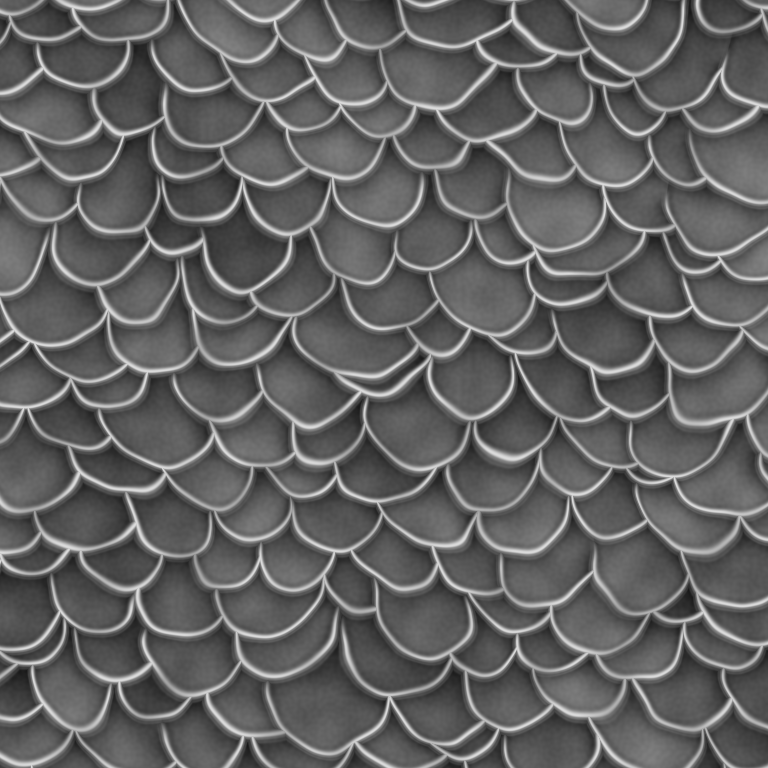
This texture is drawn by a WebGL 1 fragment shader. Its source:

```glsl
precision highp float;
uniform vec2 u_resolution;

// Layout, in units of the canvas
const vec2 PITCH = vec2(0.112, 0.059);
const vec2 RADIUS = vec2(0.064, 0.070);
const vec2 JITTER = vec2(0.045, 0.034);
const float SIZE_MIN = 0.76;
const float SIZE_MAX = 1.20;
const float UPPER_STRETCH = 0.45;
const float WARP_BROAD = 0.030;
const float WARP_FINE = 0.009;

// Shading
const float RIM_WIDTH = 0.0040;
const float RIM_TONE = 0.86;
const float BODY_TONE = 0.40;
const float TONE_SPREAD = 0.10;
const float PATCH_DEPTH = 0.16;
const float SHADOW_DEPTH = 0.74;
const float SHADOW_REACH = 0.013;
const float GRAIN = 0.030;

vec2 hash2(vec2 p) {
  vec2 q = vec2(dot(p, vec2(127.1, 311.7)), dot(p, vec2(269.5, 183.3)));
  return fract(sin(q) * 43758.545);
}

float cornerSlope(vec2 cell, vec2 offset) {
  float angle = 6.2832 * hash2(cell).x;
  return dot(vec2(cos(angle), sin(angle)), offset);
}

float gradientNoise(vec2 p) {
  vec2 i = floor(p);
  vec2 f = fract(p);
  vec2 u = f * f * f * (f * (f * 6.0 - 15.0) + 10.0);
  vec2 e = vec2(1.0, 0.0);
  float low = mix(cornerSlope(i, f), cornerSlope(i + e, f - e), u.x);
  float high = mix(cornerSlope(i + e.yx, f - e.yx),
                   cornerSlope(i + e.xx, f - e.xx), u.x);
  return mix(low, high, u.y);
}

vec2 noise2(vec2 p) {
  return vec2(gradientNoise(p), gradientNoise(p + vec2(37.2, 91.7)));
}

// Approximate signed distance to an ellipse, negative inside
float ellipseDistance(vec2 q, vec2 radius) {
  float k = length(q / radius);
  return (k - 1.0) * k / max(length(q / (radius * radius)), 0.001);
}

// Bright ridge with a thin groove along its lower flank
float rimProfile(float d, float width) {
  float ridge = exp(-d * d / (width * width));
  float g = (d - 0.6 * width) / (0.3 * width);
  float line = (d - 1.7 * width) / (0.4 * width);
  return ridge * (1.0 - 0.22 * exp(-g * g)) + 0.14 * exp(-line * line);
}

void main() {
  vec2 uv = gl_FragCoord.xy / u_resolution.y;
  float pixel = 1.0 / u_resolution.y;
  vec2 p = uv + WARP_BROAD * noise2(uv * 5.0)
              + WARP_FINE * noise2(uv * 18.0 + 7.3);

  float patches = PATCH_DEPTH * gradientNoise(uv * 3.5 + 21.0);
  float mottle = 0.09 * gradientNoise(uv * 23.0 + 3.0);
  float rimStrength = clamp(0.90 + 0.55 * gradientNoise(uv * 13.0 + 50.0), 0.45, 1.0);
  float tone = 0.2;
  float rim = 0.0;

  // Paint overlapping scales, lowest row first
  float baseRow = floor(p.y / PITCH.y);
  for (int j = -2; j <= 3; j++) {
    float row = baseRow + float(j);
    float stagger = 0.5 * mod(row, 2.0);
    float baseColumn = floor(p.x / PITCH.x - stagger + 0.5);
    for (int i = -1; i <= 1; i++) {
      vec2 id = vec2(baseColumn + float(i), row);
      vec2 place = hash2(id + 11.0) - 0.5;
      vec2 look = hash2(id + 73.0);
      vec2 center = (id + vec2(stagger, 0.0)) * PITCH + JITTER * place;
      vec2 radius = RADIUS * mix(SIZE_MIN, SIZE_MAX, look.x);

      vec2 q = p - center;
      q.y += 0.35 * (look.y - 0.5) * q.x;
      float lower = 1.0 - smoothstep(-0.01, 0.025, q.y);
      q.y *= q.y > 0.0 ? UPPER_STRETCH : 1.0;
      float d = ellipseDistance(q, radius);
      float inside = 1.0 - smoothstep(-pixel, pixel, d);

      // Shadow cast on the scales below, then the scale itself
      tone *= 1.0 - SHADOW_DEPTH * lower * exp(-max(d, 0.0) / SHADOW_REACH);
      float body = BODY_TONE + TONE_SPREAD * (look.y - 0.5) + patches + mottle;
      body *= 1.0 - 0.32 * smoothstep(-0.014, 0.0, d);
      tone = mix(tone, body, inside);

      float width = RIM_WIDTH * mix(0.8, 1.1, smoothstep(0.2, 0.9, -q.y / radius.y));
      rim = max(rim * (1.0 - inside), lower * rimProfile(d, width));
    }
  }

  // Fine surface grain and the final rim light
  tone += GRAIN * gradientNoise(uv * 150.0);
  tone = mix(max(tone, 0.06), RIM_TONE, clamp(rim * rimStrength, 0.0, 1.0));
  gl_FragColor = vec4(vec3(tone), 1.0);
}
```
